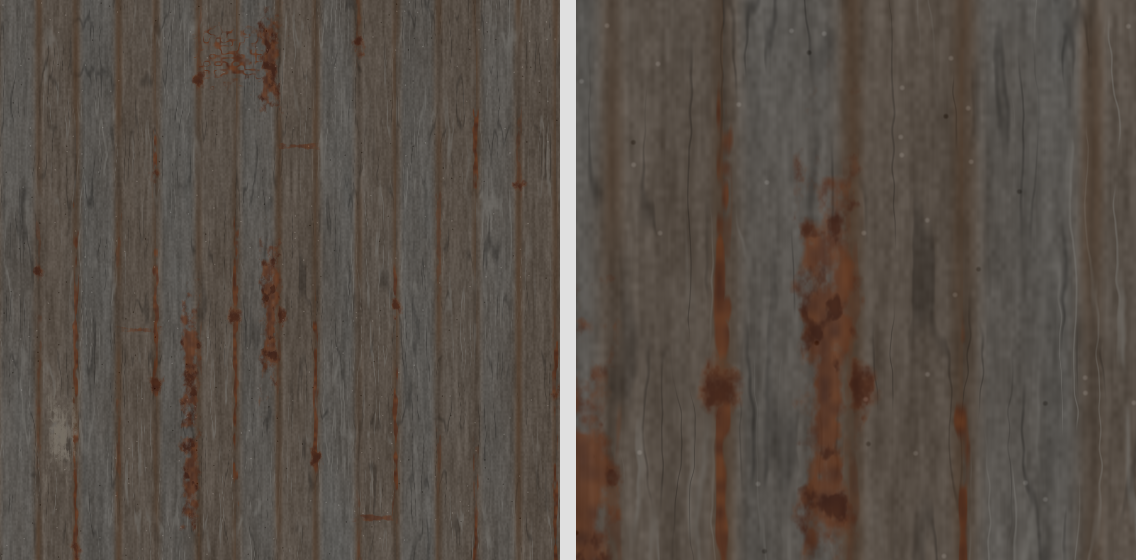
Left, the full canvas; right, a detail of the centre.
This texture is drawn by a Shadertoy shader. Its source:

```glsl
// Weathered ribbed metal sheet: seven ribs across, with rusty folds, drips and stains.

float hash(vec2 p) {
    vec3 q = fract(p.xyx * 0.1031);
    q += dot(q, q.yzx + 33.33);
    return fract((q.x + q.y) * q.z);
}

float noise(vec2 p) {
    vec2 i = floor(p), f = fract(p);
    f *= f * (3.0 - 2.0 * f);
    return mix(mix(hash(i), hash(i + vec2(1, 0)), f.x),
               mix(hash(i + vec2(0, 1)), hash(i + vec2(1, 1)), f.x), f.y);
}

float fbm(vec2 p) {
    float sum = 0.0, amp = 0.53;
    for (int i = 0; i < 4; i++) {
        sum += amp * noise(p);
        p = p * 2.03 + 17.7;
        amp *= 0.5;
    }
    return sum;
}

// Soft box whose outline is eaten away by wear
float stain(vec2 p, vec2 halfSize, float wear) {
    vec2 q = abs(p) / halfSize;
    return smoothstep(1.15, 0.4, max(q.x, q.y) + (wear - 0.5) * 1.8);
}

// Thin line along the middle level of a noise field
float vein(float n, float width) {
    return smoothstep(width, 0.0, abs(n - 0.5));
}

void mainImage(out vec4 fragColor, in vec2 fragCoord) {
    vec2 uv = fragCoord / iResolution.xy;
    float rib = uv.x * 7.0 + 0.055, id = floor(rib), u = fract(rib);
    float wear = fbm(uv * vec2(95, 70));
    float cloud = fbm(uv * vec2(16, 4) + 3.0);

    // Grey raised half and brown sunken half of each rib
    float raised = smoothstep(0.03, 0.12, u) * smoothstep(0.53, 0.42, u);
    raised *= 0.45 + 0.45 * hash(vec2(id, 7.0));
    raised = clamp(raised + (cloud - 0.5) * 0.7, 0.0, 1.0);
    vec3 col = mix(vec3(0.338, 0.302, 0.268), vec3(0.338, 0.332, 0.32), raised);
    col *= 0.96 + 0.1 * cloud;

    // Long brushed grain and fine speckle
    float grain = fbm(uv * vec2(150, 9));
    col += (grain - 0.5) * 0.1;
    col += (noise(uv * vec2(260, 55)) - 0.5) * 0.045;
    col += (noise(uv * vec2(330, 250)) - 0.5) * 0.04;

    // Pale drips, gathered in some places, and fainter dark scratches
    float bend = 0.006 * noise(uv * vec2(30, 22)) + 0.002 * noise(uv * 90.0);
    vec2 run = vec2((uv.x + bend) * 130.0, uv.y * 7.0);
    float gather = smoothstep(0.36, 0.62, fbm(uv * vec2(12, 4) + 41.0));
    float drip = vein(noise(run), 0.1) * smoothstep(0.25, 0.65, noise(uv * vec2(70, 30)));
    col = mix(col, vec3(0.46, 0.45, 0.43), drip * gather * 0.5);
    float scratch = vein(noise(run * vec2(0.9, 1.4) + 63.0), 0.09);
    col *= 1.0 - 0.2 * scratch * smoothstep(0.45, 0.75, noise(uv * vec2(50, 20) + 8.0));

    // Narrow shaded folds with a highlight beside them
    float seam = min(u, 1.0 - u), bevel = abs(u - 0.54);
    float worn = smoothstep(0.2, 0.7, noise(vec2(id * 9.0 + floor(u * 2.0 + 0.5), uv.y * 7.0)));
    col *= 1.0 - 0.12 * smoothstep(0.045, 0.0, seam) - 0.12 * smoothstep(0.04, 0.0, bevel);
    col += 0.018 * smoothstep(0.03, 0.0, abs(u - 0.6)) + 0.015 * smoothstep(0.03, 0.0, abs(u - 0.07));
    float tint = smoothstep(0.07, 0.0, min(seam, bevel)) * (0.25 + 0.75 * worn);
    col = mix(col, vec3(0.33, 0.235, 0.16), tint * (0.2 + 0.6 * grain));

    // Rust streaks along the folds, two for each, and small spots on some
    float rust = 0.0, pit = 0.0;
    for (int i = 0; i < 28; i++) {
        float k = float(i), fold = mod(k, 14.0), strong = mod(fold, 2.0);
        float x = (floor(fold / 2.0) + mix(0.485, 0.945, strong)) / 7.0;
        float len = 0.03 + 0.15 * hash(vec2(k, 5.0)) * (0.4 + 0.6 * strong);
        vec2 p = uv - vec2(x, hash(vec2(k, 11.0)));
        float streak = stain(p, vec2(0.0036, len), noise(uv * vec2(220, 60) + k));
        rust = max(rust, streak * (0.3 + 0.4 * strong));
        if (hash(vec2(k, 23.0)) > 0.5) {
            p.y += len * 0.8;
            float spot = length(p * vec2(1.0, 0.6)) + (wear - 0.5) * 0.024;
            rust = max(rust, 0.7 * smoothstep(0.012, 0.002, spot));
            pit = max(pit, 0.8 * smoothstep(0.008, 0.001, spot));
        }
    }

    // Broad corroded bands on two ribs
    for (int i = 0; i < 4; i++) {
        float side = mod(float(i), 2.0), turn = floor(float(i) / 2.0);
        vec2 c = vec2(0.34 + 0.143 * side, 0.352 + 0.085 * side);
        c.y += turn * mix(-0.205, 0.455, side);
        float band = stain(uv - c, vec2(0.015, mix(0.11, 0.07, turn)), wear);
        rust = max(rust, band * 0.7);
        pit = max(pit, band * smoothstep(0.5, 0.68, fbm(uv * vec2(90, 60) + 9.0)));
    }

    // Flaked patch near the top
    float flakes = vein(noise(uv * vec2(95, 140)), 0.2);
    rust = max(rust, 0.8 * flakes * stain(uv - vec2(0.42, 0.9), vec2(0.06, 0.045), wear));

    // Short rusty cross seams over the sunken halves
    for (int i = 0; i < 3; i++) {
        float k = float(i);
        vec2 p = vec2(rib - 1.78 - mod(k * 3.0, 4.0), uv.y - fract(0.411 + k * 0.664));
        rust = max(rust, 0.6 * stain(p, vec2(0.22, 0.005), wear));
    }

    vec3 rustColor = mix(vec3(0.28, 0.14, 0.09), vec3(0.43, 0.23, 0.12), noise(uv * vec2(160, 130)));
    col = mix(col, rustColor + (grain - 0.5) * 0.08, rust);
    col = mix(col, vec3(0.2, 0.105, 0.08), pit * 0.6);

    // Scraped pale patch and a few chips
    float scrape = stain(uv - vec2(0.108, 0.22), vec2(0.027, 0.085), wear);
    col = mix(col, vec3(0.46, 0.43, 0.39), scrape * smoothstep(0.3, 0.7, wear + grain - 0.5));
    vec2 cell = floor(uv * 64.0), at = vec2(hash(cell), hash(cell + 51.0)) * 0.6 + 0.2;
    float chip = smoothstep(0.14, 0.03, length(fract(uv * 64.0) - at));
    float kind = hash(cell + 97.0);
    col += chip * (0.09 * step(0.95, kind) - 0.09 * step(kind, 0.04));

    fragColor = vec4(clamp(col, 0.0, 1.0), 1.0);
}
```
